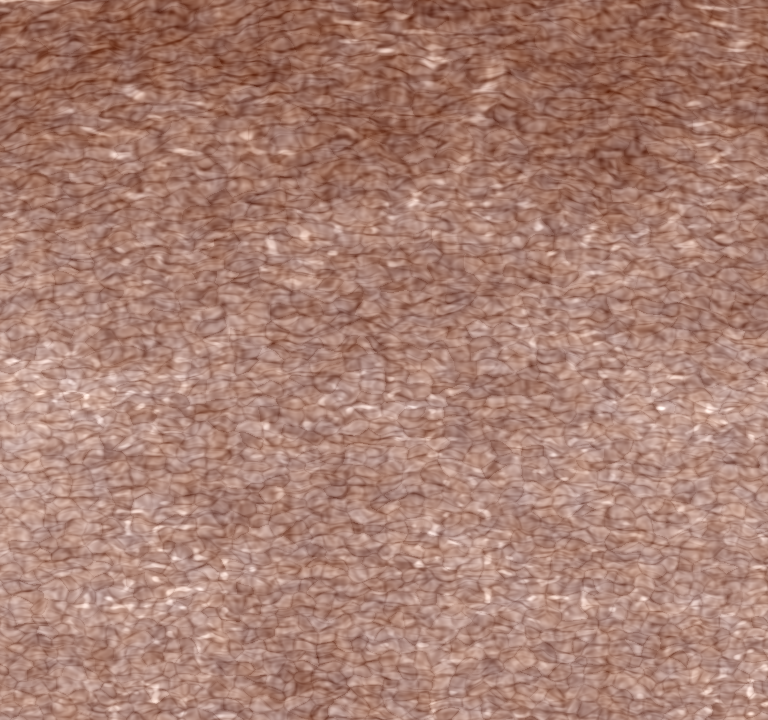
Give the GLSL for this texture, as a Shadertoy shader.

```glsl
// Close view of weathered skin: arched furrows over small irregular cells.
// Gradient noise makes furrows, grain and glints; a Voronoi net makes the cells.
// All layers add up to one tone value, which runs along a brown-to-pale ramp.

#define MEAN_COLOR vec3(0.668, 0.511, 0.457)
#define TONE_STEP vec3(0.083, 0.097, 0.100)
#define HUE_SHIFT vec3(0.030, -0.005, -0.045)
#define ARCH 0.13
#define CELL_FREQ vec2(44.0, 62.0)
#define TOP_STRETCH 22.0
#define FURROW_FREQ vec2(13.0, 46.0)
#define FURROW_DEPTH 1.15
#define NET_DEPTH 0.9
#define CELL_CONTRAST 1.1
#define GRAIN_FREQ vec2(95.0, 118.0)
#define GLINT 1.7

vec2 hash2(vec2 p) {
    vec3 h = fract(p.xyx * vec3(0.1031, 0.1030, 0.0973));
    h += dot(h, h.yzx + 33.33);
    return fract((h.xx + h.yz) * h.zy);
}

vec2 gradientAt(vec2 cell) {
    float angle = 6.2832 * hash2(cell).x;
    return vec2(cos(angle), sin(angle));
}

float gradientNoise(vec2 p) {
    vec2 i = floor(p), f = fract(p);
    vec2 u = f * f * f * (f * (f * 6.0 - 15.0) + 10.0);
    vec2 e = vec2(1.0, 0.0);
    float low = mix(dot(gradientAt(i), f),
                    dot(gradientAt(i + e.xy), f - e.xy), u.x);
    float high = mix(dot(gradientAt(i + e.yx), f - e.yx),
                     dot(gradientAt(i + e.xx), f - e.xx), u.x);
    return mix(low, high, u.y);
}

// x: gap between the two nearest cell centres, y: random value of the cell
vec2 skinCells(vec2 p) {
    vec2 home = floor(p);
    float nearest = 8.0, second = 8.0, id = 0.0;
    for (int y = -1; y <= 1; y++) {
        for (int x = -1; x <= 1; x++) {
            vec2 cell = home + vec2(x, y);
            vec2 jitter = hash2(cell + 71.0);
            float d = length(cell + 0.1 + 0.8 * jitter - p);
            if (d < nearest) {
                second = nearest;
                nearest = d;
                id = hash2(cell + 19.0).y;
            } else {
                second = min(second, d);
            }
        }
    }
    return vec2(second - nearest, id);
}

// Dark lines along the zero contours of stretched noise
float furrows(vec2 p, float width) {
    return 1.0 - smoothstep(0.0, width, abs(gradientNoise(p)));
}

// Broad light: dark upper edge, pale lower part and flanks
float broadLight(vec2 uv) {
    float light = mix(0.38, -1.05, smoothstep(0.4, 1.0, uv.y));
    float middle = smoothstep(0.0, 0.3, uv.y) * (1.0 - smoothstep(0.6, 0.95, uv.y));
    light += 0.75 * middle * (1.0 - smoothstep(0.0, 0.22, uv.x));
    light += 0.30 * middle * smoothstep(0.6, 0.95, uv.x);
    return light - 0.12;
}

void mainImage(out vec4 fragColor, in vec2 fragCoord) {
    vec2 uv = fragCoord / iResolution.xy;
    vec2 p = fragCoord / iResolution.y;
    p.x -= 0.5 * iResolution.x / iResolution.y;
    float top = smoothstep(0.45, 1.0, uv.y);

    // Bend the surface into an arch, then wobble it
    vec2 q = p + vec2(0.0, ARCH * p.x * p.x * (0.4 + uv.y));
    q.y += 0.012 * gradientNoise(p * 9.0 + 4.0);
    q += 0.006 * vec2(gradientNoise(p * 38.0 + 11.0), gradientNoise(p * 38.0 + 57.0));
    q += 3.0;

    // Cell net, wider towards the top
    vec2 stretched = vec2(p.x * (CELL_FREQ.x - TOP_STRETCH * uv.y) + 60.0, q.y * CELL_FREQ.y);
    stretched.x += 0.5 * gradientNoise(p * 30.0 + 23.0);
    vec2 cell = skinCells(stretched);
    float net = 1.0 - smoothstep(0.0, 0.32, cell.x);

    // Furrows, with a finer second set
    float furrow = furrows(q * FURROW_FREQ, 0.16);
    float fine = furrows(q * FURROW_FREQ * vec2(1.8, 1.5) + 31.0, 0.14);

    // Patches, grain and pale glints that lie along the furrows
    float patchy = gradientNoise(p * vec2(5.0, 8.0) + 17.0);
    float grain = gradientNoise(q * GRAIN_FREQ);
    vec2 glintFreq = mix(vec2(52.0, 82.0), vec2(20.0, 74.0), top);
    float glint = smoothstep(0.16, 0.5, gradientNoise(p * glintFreq + q.y * vec2(0.0, 9.0) + 43.0));
    glint *= 0.5 + smoothstep(-0.1, 0.3, patchy);

    float tone = broadLight(uv) + 0.9 * patchy;
    tone -= FURROW_DEPTH * (furrow - 0.27) * mix(0.85, 1.1, top);
    tone -= 0.5 * (fine - 0.24);
    tone -= NET_DEPTH * (net - 0.36) * mix(1.0, 0.6, top);
    tone += CELL_CONTRAST * (cell.y - 0.5) * mix(1.0, 0.6, top);
    tone += 1.8 * grain + GLINT * (glint - 0.09);

    float hue = gradientNoise(q * vec2(24.0, 40.0) + 83.0) + 0.3 * top - 0.1;
    vec3 color = MEAN_COLOR + tone * TONE_STEP + hue * HUE_SHIFT;
    fragColor = vec4(clamp(color, 0.0, 1.0), 1.0);
}
```
